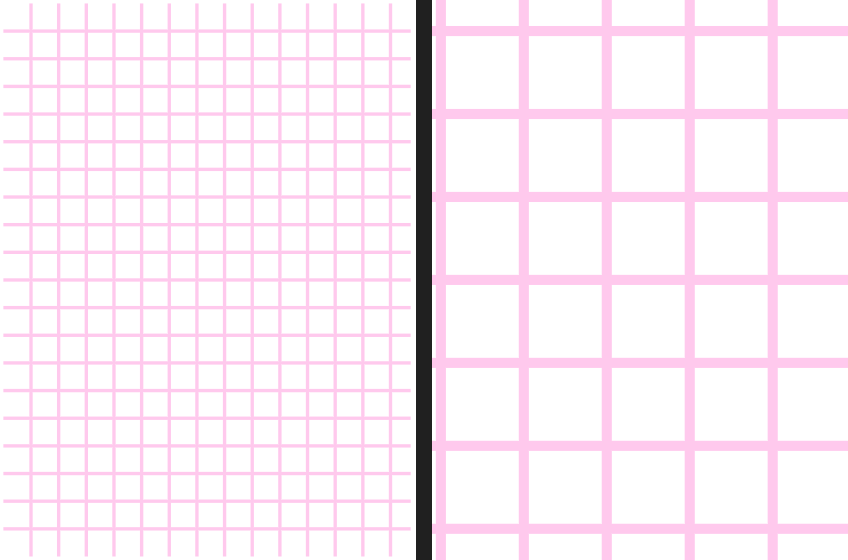
Left, the full canvas; right, a detail of the centre.
A WebGL 2 fragment shader for this pattern:

```glsl
#version 300 es
precision highp float;
// Draws a pink square grid on white: 14 upright and 19 level lines.
// Each line is the distance to the nearest whole cell number, and the
// whole grid is clipped to a box so the line ends stop short of the edges.

uniform vec2 u_resolution;
out vec4 fragColor;

// Coverage of a shape from its signed distance, one pixel wide at the edge.
float coverage(float dist, float pixel) {
    return clamp(0.5 - dist / pixel, 0.0, 1.0);
}

// Signed distance to a line band centred on lines 1 to lastLine.
float gridLine(float cell, float lastLine) {
    float nearest = clamp(floor(cell + 0.5), 1.0, lastLine);
    return abs(cell - nearest) - 0.061;
}

void main() {
    // Cell units: one pitch is a fixed part of the canvas height.
    float pitch = 0.04938;
    vec2 uv = gl_FragCoord.xy / u_resolution.y;
    vec2 cell = (uv - vec2(0.0060, 0.00625)) / pitch;
    float pixel = 1.0 / (u_resolution.y * pitch);

    // Upright and level lines share one flat colour where they cross.
    float upright = coverage(gridLine(cell.x, 14.0), pixel);
    float level = coverage(gridLine(cell.y, 19.0), pixel);
    float lines = max(upright, level);

    // Box that cuts the line ends.
    vec2 halfSize = vec2(7.365, 10.0);
    vec2 outside = abs(cell - halfSize) - halfSize;
    lines *= coverage(max(outside.x, outside.y), pixel);

    vec3 paper = vec3(1.0);
    vec3 pink = vec3(1.0, 0.79, 0.93);
    fragColor = vec4(mix(paper, pink, lines), 1.0);
}
```
